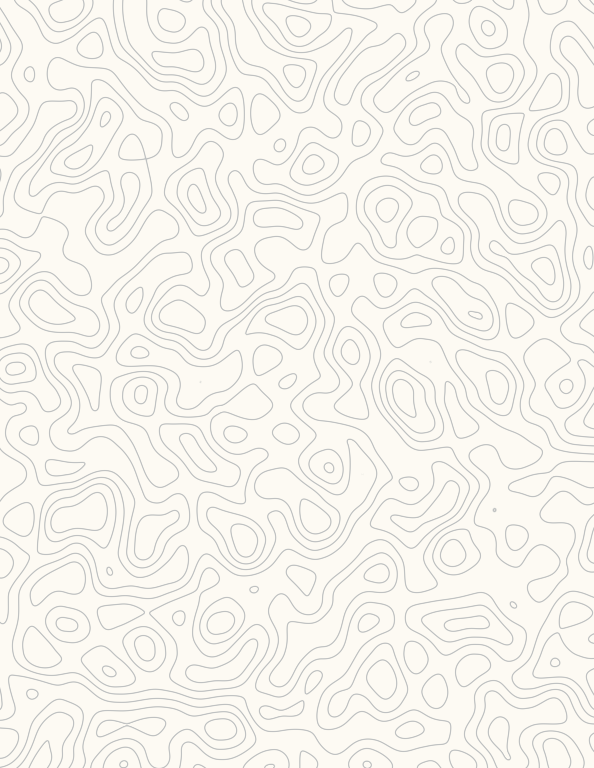
Write a Shadertoy shader that draws this pattern.

```glsl
const vec3 PAPER = vec3(0.992, 0.982, 0.953);
const vec3 INK = vec3(0.60, 0.62, 0.64);
const float LINE_WIDTH = 0.00098;    // fraction of canvas height
const float LEVEL_SPACING = 0.21;    // height between contours

// Integer hash of a lattice cell, giving a unit gradient
vec2 latticeGradient(vec2 cell) {
    uvec2 q = uvec2(ivec2(cell)) * uvec2(1597u, 3812u + 1u);
    uint h = (q.x ^ (q.y << 7)) * 40503u + q.y;
    h ^= h >> 15;
    h *= 73856093u;
    h ^= h >> 13;
    h *= 19349663u;
    h ^= h >> 16;
    float angle = 6.28319 * float(h & 65535u) / 65536.0;
    return vec2(cos(angle), sin(angle));
}

float cornerValue(vec2 cell, vec2 local, vec2 corner) {
    return dot(latticeGradient(cell + corner), local - corner);
}

float gradientNoise(vec2 p) {
    vec2 cell = floor(p);
    vec2 f = p - cell;
    vec2 u = f * f * f * (f * (f * 6.0 - 15.0) + 10.0);
    float bottom = mix(cornerValue(cell, f, vec2(0, 0)), cornerValue(cell, f, vec2(1, 0)), u.x);
    float top = mix(cornerValue(cell, f, vec2(0, 1)), cornerValue(cell, f, vec2(1, 1)), u.x);
    return mix(bottom, top, u.y);
}

// Terrain height in contour levels: hills over broad swells
float terrain(vec2 p) {
    float hills = gradientNoise(p * 15.0 + 3.7);
    float swells = gradientNoise(p * 6.5 + 41.3);
    return (hills + 0.7 * swells) / LEVEL_SPACING;
}

// Central-difference slope of the terrain
float slope(vec2 p, float stepSize) {
    vec2 e = vec2(stepSize, 0.0);
    vec2 rise = vec2(terrain(p + e.xy) - terrain(p - e.xy),
                     terrain(p + e.yx) - terrain(p - e.yx));
    return length(rise) / (2.0 * stepSize);
}

float contourDistance(vec2 p) {
    float levelOffset = abs(fract(terrain(p)) - 0.5);
    return levelOffset / max(slope(p, 0.0004), 5.0);
}

// Soft coverage of a line, also valid when thinner than a pixel
float lineCoverage(float d, float width, float blur) {
    return smoothstep(-blur, blur, d + 0.5 * width)
         - smoothstep(-blur, blur, d - 0.5 * width);
}

void mainImage(out vec4 fragColor, in vec2 fragCoord) {
    vec2 p = fragCoord / iResolution.y;
    float pixel = 1.0 / iResolution.y;
    float line = lineCoverage(contourDistance(p), LINE_WIDTH, 0.85 * pixel);
    fragColor = vec4(mix(PAPER, INK, line), 1.0);
}
```
